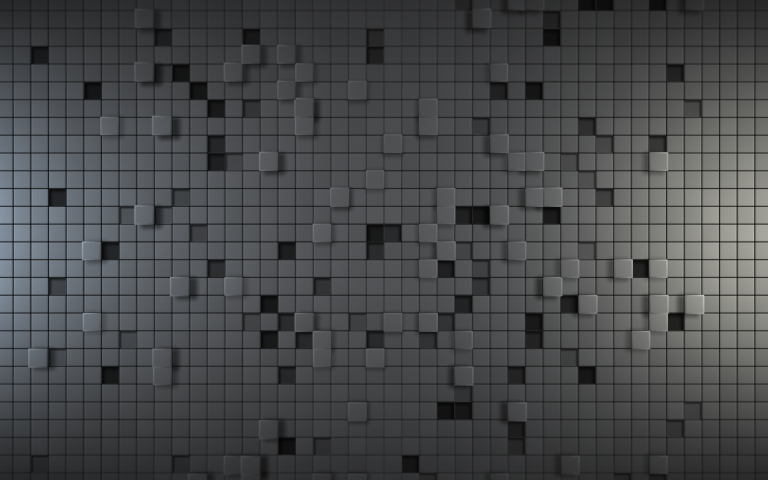
This background is drawn by a Shadertoy shader. Its source:

```glsl
// A wall of small square blocks, most flush, some sunk and some pushed forward.
// Each cell hashes its own height; nearby cells add shadows and perspective,
// while a cool lamp at the left and a warm lamp at the right light the wall.

#define COLUMNS 43.5
#define ROWS 27.0
#define RAISED_SHARE 0.075
#define SUNK_SHARE 0.095
#define SEAM 0.032
#define PERSPECTIVE 0.007
#define GROWTH 0.055
#define SHADOW 0.55
#define BASE_COLOR vec3(0.302, 0.305, 0.312)
#define COOL_LAMP vec3(0.21, 0.26, 0.31)
#define WARM_LAMP vec3(0.33, 0.325, 0.285)

float hash(vec2 p) {
    vec3 q = fract(vec3(p.xyx) * 0.1031);
    q += dot(q, q.yzx + 33.33);
    return fract((q.x + q.y) * q.z);
}

float box(vec2 p, float halfSize, float corner) {
    vec2 d = abs(p) - halfSize + corner;
    return length(max(d, 0.0)) + min(max(d.x, d.y), 0.0) - corner;
}

// Positive for raised blocks, negative for sunk ones, zero when flush
float blockHeight(vec2 id) {
    vec2 q = (id - vec2(4.0, -2.0)) / vec2(9.0, 9.0);
    float density = mix(0.75, 1.6, exp(-dot(q, q)));
    density *= smoothstep(21.5, 16.0, abs(id.x + 0.5));
    float pick = hash(id + 71.0);
    float amount = hash(id + 137.0);
    if (pick < RAISED_SHARE * density) return mix(0.4, 1.0, amount);
    if (pick > 1.0 - SUNK_SHARE * density) return -mix(0.2, 1.0, amount);
    return 0.0;
}

vec3 wallLight(vec2 uv) {
    vec2 c = uv - 0.5;
    vec2 c2 = c * c;
    float band = exp(-c2.y / 0.092);
    float fromRight = (1.0 - uv.x) / 0.21;
    vec3 light = BASE_COLOR * (1.0 - 1.5 * c2.y - 3.0 * c2.x * c2.y);
    light += COOL_LAMP * band * exp(-uv.x / 0.17);
    return light + WARM_LAMP * band * exp(-fromRight * fromRight);
}

void mainImage(out vec4 fragColor, in vec2 fragCoord) {
    vec2 uv = fragCoord / iResolution.xy;
    vec2 p = (uv - vec2(0.5, 0.496)) * vec2(COLUMNS, ROWS);
    vec2 id = floor(p);
    vec2 f = p - id - 0.5;
    float rise = abs(uv.y - 0.5) * 2.0;
    float side = abs(uv.x - 0.5) * 2.0;
    float aa = 0.7 * ROWS / iResolution.y * (1.0 + 1.2 * rise * rise * rise);
    vec3 light = wallLight(uv);

    // Direction towards the nearer lamp, with a little light from above
    vec2 lamp = vec2(clamp(p.x / 5.0, -1.0, 1.0), 0.35);

    // Flush faces with slight tone variation and a lit bevel
    float tone = 1.0 + 0.07 * (hash(id) - 0.5) + 0.05 * dot(f, lamp);
    vec2 edge = 0.5 - abs(f);
    vec2 bevel = smoothstep(0.14, 0.04, edge) * sign(f) * lamp;
    tone += 0.10 * (bevel.x + bevel.y);

    // Seams, crisper near the lamps and softer at top and bottom
    vec2 seam = 1.0 - smoothstep(SEAM - aa, SEAM + aa, edge);
    vec2 strength = vec2(mix(0.36, 0.78, side), mix(0.60, 0.72, side));
    strength *= 1.0 - 0.6 * rise * rise;
    tone *= (1.0 - seam.x * strength.x) * (1.0 - seam.y * strength.y);

    // Sunk cells: dim floor, shaded by the walls towards the lamp
    float h = blockHeight(id);
    if (h < 0.0) {
        float depth = -h;
        float floorTone = mix(0.82, 0.28, smoothstep(0.25, 0.95, depth));
        vec2 toWall = 0.5 - f * sign(lamp);
        float reach = 0.12 + 0.25 * depth;
        float shade = smoothstep(0.0, reach, toWall.x) * smoothstep(0.0, reach, toWall.y);
        float hole = 1.0 - smoothstep(-aa, aa, box(f, 0.485, 0.02));
        tone = mix(tone, floorTone * mix(0.35, 1.0, shade), hole);
    }

    // Soft shadows cast away from the lamps by raised neighbours
    for (int j = -1; j <= 1; j++)
    for (int i = -1; i <= 1; i++) {
        vec2 cell = id + vec2(i, j);
        float up = max(blockHeight(cell), 0.0);
        vec2 q = p - cell - 0.5 + lamp * 0.34 * up;
        tone *= 1.0 - SHADOW * up * smoothstep(0.38, -0.12, box(q, 0.48, 0.1));
    }

    // Raised blocks: dark flank, then the enlarged and shifted front face
    for (int j = -1; j <= 1; j++)
    for (int i = -1; i <= 1; i++) {
        vec2 cell = id + vec2(i, j);
        float up = blockHeight(cell);
        if (up <= 0.0) continue;
        vec2 center = cell + 0.5;
        float flank = box(p - center, 0.49, 0.03);
        tone = mix(tone, 0.48, 1.0 - smoothstep(-aa, aa, flank));
        vec2 q = p - center * (1.0 + PERSPECTIVE * up);
        float d = box(q, 0.5 + GROWTH * up, 0.07);
        float rim = smoothstep(-0.13, -0.03, d);
        float face = 1.07 + 0.08 * (hash(cell) - 0.5) + 0.08 * dot(q, lamp);
        face += rim * (0.06 + 0.42 * dot(q, lamp));
        tone = mix(tone, face, 1.0 - smoothstep(-aa, aa, d));
    }

    // Fine surface grain
    tone *= 1.0 + 0.02 * (hash(floor(p * 18.0)) - 0.5);
    fragColor = vec4(clamp(light * tone, 0.0, 1.0), 1.0);
}
```
